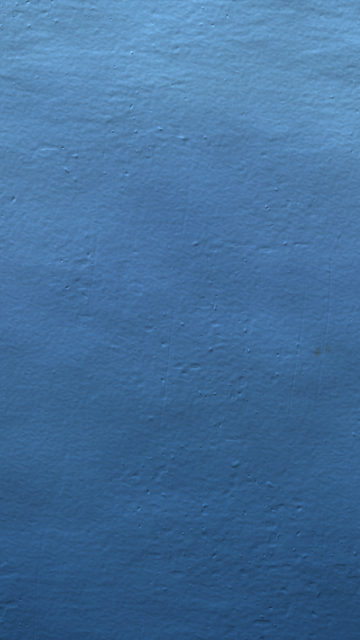
Give the GLSL for this texture, as a Shadertoy shader.

```glsl
// A painted plaster wall in blue, fading from pale at the top to deep at the foot.
// A height field of grain, strokes, scratches, folds and ragged bumps is lit from
// above by a finite difference; the paint colour follows a warped vertical ramp.

const int STOPS = 6;
const vec3 PAINT[STOPS] = vec3[STOPS](
    vec3(0.14, 0.29, 0.45), vec3(0.17, 0.33, 0.50), vec3(0.22, 0.39, 0.56),
    vec3(0.27, 0.44, 0.63), vec3(0.32, 0.50, 0.68), vec3(0.385, 0.585, 0.755));
const float STOP_HEIGHT[STOPS] = float[STOPS](-0.02, 0.11, 0.34, 0.57, 0.74, 0.87);

const vec2 LIGHT_STEP = vec2(-0.0008, 0.0021);  // towards the light
const float GRAIN = 0.085;
const float STROKES = 0.065;
const float SCRATCHES = 0.05;
const float FOLDS = 0.13;
const float BUMPS = 0.27;
const float CHIPS = 0.16;
const float RAMP_WARP = 0.20;
const float MOTTLE = 0.20;
const float SPECKLE = 0.05;
const vec3 STAIN_COLOR = vec3(0.25, 0.34, 0.38);
const vec2 STAIN_CENTRE = vec2(0.497, 0.449);

float hash(vec2 p) {
    vec3 q = fract(p.xyx * vec3(0.1031, 0.1030, 0.0973));
    q += dot(q, q.yzx + 33.33);
    return fract((q.x + q.y) * q.z);
}

float noise(vec2 p) {
    vec2 cell = floor(p), f = fract(p);
    f = f * f * (3.0 - 2.0 * f);
    float low = mix(hash(cell), hash(cell + vec2(1, 0)), f.x);
    float high = mix(hash(cell + vec2(0, 1)), hash(cell + vec2(1, 1)), f.x);
    return mix(low, high, f.y);
}

float fbm(vec2 p) {
    float sum = 0.0, gain = 0.5;
    for (int i = 0; i < 4; i++) {
        sum += gain * noise(p);
        p = mat2(1.6, 1.2, -1.2, 1.6) * p + 17.3;
        gain *= 0.5;
    }
    return sum / 0.9375;
}

// Sparse bumps and pits of many sizes, one at most per cell.
float bumps(vec2 p, float cellSize, float density) {
    vec2 q = mat2(0.8, 0.6, -0.6, 0.8) * p / cellSize, cell = floor(q);
    vec2 centre = 0.27 + 0.46 * vec2(hash(cell + 5.1), hash(cell + 31.7));
    vec2 d = fract(q) - centre;
    float radius = mix(0.05, 0.14, pow(hash(cell + 11.9), 2.0));
    float present = step(1.0 - density, hash(cell + 53.2));
    float side = hash(cell + 91.4) < 0.45 ? -1.0 : 1.0;
    return present * side * exp(-dot(d, d) / (radius * radius));
}

float plasterHeight(vec2 p) {
    float rough = smoothstep(0.38, 0.68, fbm(p * 9.0 + 40.0));
    float ends = 0.3 + smoothstep(0.68, 0.85, p.y) + 0.7 * smoothstep(0.30, 0.08, p.y);

    float h = GRAIN * (0.5 + rough) * noise(p * vec2(110.0, 145.0));
    h += GRAIN * noise(mat2(0.9, 0.4, -0.4, 0.9) * p * vec2(210.0, 270.0));

    // Nearly level trowel strokes, strongest at the top and the foot.
    vec2 along = vec2(p.x, p.y + 0.10 * p.x + 0.015 * noise(p * 9.0));
    h += STROKES * ends * noise(along * vec2(16.0, 150.0));

    // A few faint, steep scratches.
    vec2 steep = vec2(p.x - 0.12 * p.y + 0.01 * noise(p * 8.0), p.y);
    float line = abs(noise(steep * vec2(30.0, 2.0) + 70.0) - 0.5);
    float broken = smoothstep(0.5, 0.65, noise(p * vec2(10.0, 7.0) + 33.0));
    h -= SCRATCHES * broken * (1.0 - smoothstep(0.0, 0.07, line));

    // Broad folds whose lower lips fall into shade.
    float fold = fbm(p * vec2(8.0, 19.0) + 8.0);
    h += FOLDS * ends * smoothstep(0.45, 0.60, fold);

    // Small soft chips and ragged bumps gather where the coat is rough.
    float chip = noise(p * vec2(82.0, 105.0) + 23.0) * noise(p * 47.0 + 5.0);
    h -= CHIPS * (0.2 + rough) * smoothstep(0.40, 0.72, chip);
    vec2 bent = p + 0.006 * vec2(noise(p * 110.0), noise(p * 110.0 + 9.0));
    h += BUMPS * (0.3 + 0.8 * rough) * bumps(bent, 0.029, 0.32);
    h += 0.55 * BUMPS * rough * bumps(bent + 3.7, 0.017, 0.35);
    return h;
}

vec3 paintRamp(float y) {
    vec3 color = PAINT[0];
    for (int i = 1; i < STOPS; i++) {
        float t = (y - STOP_HEIGHT[i - 1]) / (STOP_HEIGHT[i] - STOP_HEIGHT[i - 1]);
        color = mix(color, PAINT[i], clamp(t, 0.0, 1.0));
    }
    return color;
}

// A short row of faint drips, fading to the right.
float stains(vec2 p) {
    float amount = 0.0;
    for (int i = 0; i < 3; i++) {
        float k = float(i);
        vec2 d = p - STAIN_CENTRE - vec2(0.016 * k, 0.006 * k);
        d += 0.004 * (noise(p * 120.0) - 0.5);
        float blot = 1.0 - smoothstep(0.4, 1.2, length(d / vec2(0.006, 0.009)));
        amount = max(amount, blot * (0.65 - 0.25 * k));
    }
    return amount;
}

void mainImage(out vec4 fragColor, in vec2 fragCoord) {
    vec2 p = fragCoord / iResolution.y;

    // Paint: warped ramp with cloudy patches and a fine speckle.
    float warp = fbm(p * vec2(3.5, 4.5) + 2.0) - 0.5;
    vec3 color = paintRamp(p.y + RAMP_WARP * warp);
    color *= 1.0 + MOTTLE * (fbm(p * vec2(9.0, 20.0) + 60.0) - 0.5);
    color *= 1.0 + SPECKLE * (noise(p * 330.0) - 0.5);
    color = mix(color, STAIN_COLOR, stains(p));

    // Relief: slopes that face the light are bright, the others dark.
    float slope = plasterHeight(p) - plasterHeight(p + LIGHT_STEP);
    fragColor = vec4(color * (1.0 + 1.7 * clamp(slope, -0.17, 0.17)), 1.0);
}
```
